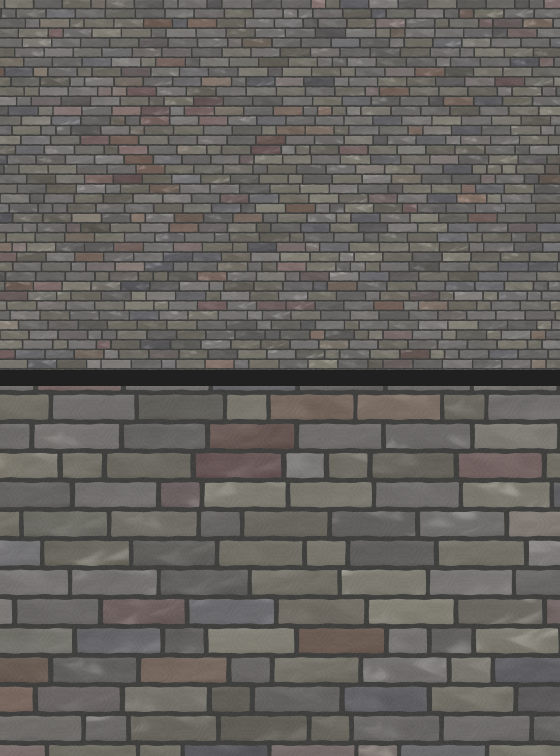
Top, the full canvas; bottom, a detail of the centre.
Reproduce this texture procedurally as a WebGL 1 fragment shader.

```glsl
precision highp float;

// Wall of slim grey clinker bricks in an irregular bond with dark recessed joints.
// Each row is walked brick by brick, mixing stretchers and headers at random;
// every brick then gets its own tone, tint and cloudy firing marks.

uniform vec2 u_resolution;

// Layout; lengths are in row heights
const float ROWS = 38.0;
const float WALL_ASPECT = 1.515;
const float ROW_PHASE = 0.11;
const float STRETCHER = 3.03;
const float HEADER = 1.5;
const float HEADER_SHARE = 0.2;
const float ROW_SHIFT = 0.29;
const float JOINT_HALF = 0.082;
const float CORNER = 0.05;
const int MAX_BRICKS = 36;

// Colours and wear
const vec3 MORTAR = vec3(0.250, 0.250, 0.245);
const vec3 DARK_CLAY = vec3(0.340, 0.333, 0.333);
const vec3 PALE_CLAY = vec3(0.520, 0.510, 0.499);
const vec3 ROSE_TINT = vec3(0.035, -0.025, -0.025);
const vec3 OLIVE_TINT = vec3(0.008, 0.008, -0.022);
const vec3 SLATE_TINT = vec3(-0.040, -0.035, -0.015);
const float CLOUD_AMOUNT = 0.026;
const float BLOOM_AMOUNT = 0.11;
const float GRAIN_AMOUNT = 0.012;

float hash(vec2 p) {
  return fract(sin(dot(p, vec2(41.37, 289.13))) * 4375.85);
}

// Header or stretcher, with a slight tolerance in length
float brickLength(vec2 id) {
  float isHeader = step(hash(id + 3.1), HEADER_SHARE);
  return mix(STRETCHER, HEADER, isHeader) * (0.97 + 0.06 * hash(id + 7.7));
}

// Warped sines, drawn out along the brick; about -1 to 1
float clouds(vec2 q, vec2 phase) {
  float warp = sin(q.y * 3.7 + q.x * 0.8 + phase.y);
  float broad = sin(q.x * 1.6 + 1.3 * warp + phase.x);
  float streak = sin(q.y * 6.1 - q.x * 1.1 + 1.7 * broad + phase.y);
  float fleck = sin(q.x * 5.3 + 2.0 * streak + phase.x * 2.0);
  return 0.5 * broad + 0.3 * streak + 0.2 * fleck;
}

// Fine surface grain from crossed sines
float grain(vec2 p) {
  vec2 w = p + 0.3 * sin(p.yx * vec2(7.3, 5.9));
  return sin(w.x * 13.1 + w.y * 8.3) * sin(w.y * 21.7 - w.x * 6.1);
}

// Signed distance to a box with rounded corners
float roundedBox(vec2 q, vec2 halfSize) {
  vec2 d = abs(q) - halfSize + CORNER;
  return length(max(d, 0.0)) + min(max(d.x, d.y), 0.0) - CORNER;
}

vec3 brickColor(vec2 id, vec2 q, vec2 p) {
  // Base tone, biased by broad drifts over the wall
  float drift = sin(p.x * 0.13 + 1.5 * sin(p.y * 0.19)) * sin(p.y * 0.23 + 0.7);
  float tone = 0.58 * hash(id + 11.3) + 0.42 * hash(id + 17.9) + 0.06 * drift;
  vec3 color = mix(DARK_CLAY, PALE_CLAY, tone);

  // Occasional tints
  float pick = hash(id + 23.5);
  float rosePatch = exp(-dot(p - vec2(15.0, 23.5), p - vec2(15.0, 23.5)) / 22.0);
  float rose = smoothstep(0.80, 1.0, pick + 0.3 * rosePatch);
  color += ROSE_TINT * rose;
  color += OLIVE_TINT * smoothstep(0.45, 0.75, hash(id + 31.7));
  color += SLATE_TINT * (1.0 - smoothstep(0.05, 0.18, pick));

  // Firing clouds and pale bloom
  vec2 phase = 6.283 * vec2(hash(id + 37.1), hash(id + 43.9));
  float cloud = clouds(q, phase);
  float bloom = smoothstep(0.2, 0.95, cloud) * pow(hash(id + 53.3), 3.0);
  color += CLOUD_AMOUNT * cloud * (0.4 + hash(id + 59.1));
  color += BLOOM_AMOUNT * bloom;

  // Light from above on the rim
  return color + 0.02 * smoothstep(0.2, 0.42, q.y) - 0.02 * smoothstep(0.25, 0.42, -q.y);
}

void main() {
  vec2 p = gl_FragCoord.xy / u_resolution * ROWS * vec2(WALL_ASPECT, 1.0);
  p.y -= ROW_PHASE;
  float pixel = ROWS / u_resolution.y;
  float row = floor(p.y);

  // Walk along the row to the brick at this point
  float left = -STRETCHER * fract(row * ROW_SHIFT + 0.25 * hash(vec2(row, 2.3)));
  float size = STRETCHER;
  vec2 id = vec2(0.0, row);
  for (int i = 0; i < MAX_BRICKS; i++) {
    id.x = float(i);
    size = brickLength(id);
    if (left + size > p.x) break;
    left += size;
  }

  // Brick shape with slightly uneven edges
  vec2 q = vec2(p.x - left - 0.5 * size, fract(p.y) - 0.5);
  float wobble = 0.012 * sin(p.x * 4.1 + row * 2.7) + 0.008 * sin(p.x * 9.7 + p.y * 6.0);
  float edge = roundedBox(q, vec2(0.5 * size, 0.5) - JOINT_HALF) + wobble;
  float brick = 1.0 - smoothstep(-0.6 * pixel, 0.6 * pixel, edge);

  vec3 color = mix(MORTAR, brickColor(id, q, p), brick);
  color += GRAIN_AMOUNT * grain(p);
  gl_FragColor = vec4(color, 1.0);
}
```
